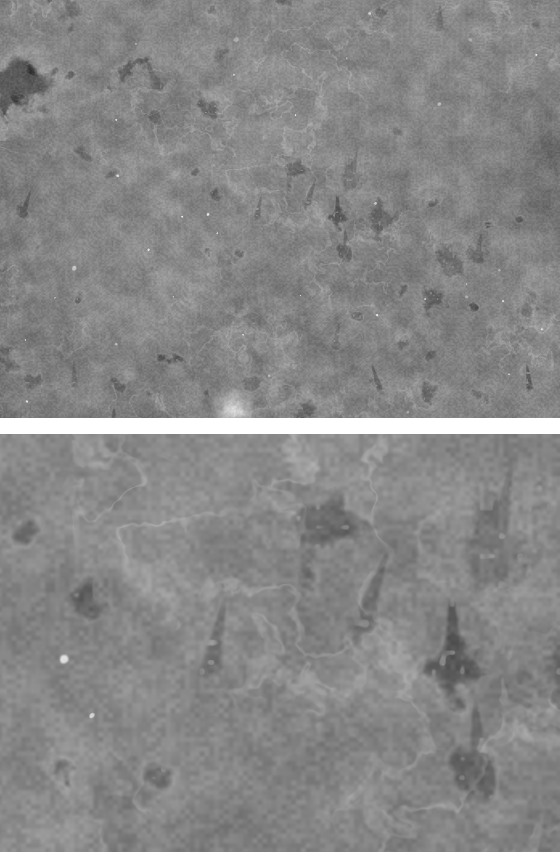
Top, the full canvas; bottom, a detail of the centre.
Write a WebGL 2 fragment shader that draws this texture.

```glsl
#version 300 es
precision highp float;
// A worn grey mineral surface under a microscope: fine grain and soft mottling,
// pale curling veins, ragged dark pits with some tapered tails, and bright flecks.
// Layers of value noise carry the tone; jittered cells scatter pits and flecks.

uniform vec2 u_resolution;
out vec4 fragColor;

const float BASE_TONE = 0.515;
const float GRAIN_SCALE = 260.0;
const float GRAIN_AMOUNT = 0.085;
const float MOTTLE_SCALE = 26.0;
const float MOTTLE_AMOUNT = 0.17;
const float BROAD_AMOUNT = 0.10;
const float VEIN_SCALE = 21.0;
const float VEIN_AMOUNT = 0.075;
const float PIT_CELLS = 9.0;
const float PIT_DENSITY = 0.55;
const float PIT_DEPTH = 0.15;
const float TAIL_SHARE = 0.2;
const float FLECK_CELLS = 13.0;
const float FLECK_DENSITY = 0.14;
const float PATCH_CELLS = 4.0;
const float PATCH_DENSITY = 0.4;
const vec2 HOLLOW_CENTRE = vec2(0.04, 0.79);
const vec2 GLARE_CENTRE = vec2(0.56, 0.03);
const vec2 SHADE_CENTRE = vec2(1.38, 0.58);

float hash(vec2 p) {
    return fract(sin(dot(p, vec2(127.1, 311.7))) * 43758.5453);
}

vec2 hash2(vec2 p) {
    return vec2(hash(p + 17.3), hash(p + 41.9));
}

float noise(vec2 p) {
    vec2 i = floor(p), f = fract(p);
    f = f * f * (3.0 - 2.0 * f);
    return mix(mix(hash(i), hash(i + vec2(1, 0)), f.x),
               mix(hash(i + vec2(0, 1)), hash(i + vec2(1, 1)), f.x), f.y);
}

float fbm(vec2 p) {
    float sum = 0.0, weight = 0.5;
    for (int i = 0; i < 4; i++) {
        sum += weight * noise(p);
        p = mat2(1.6, 1.2, -1.2, 1.6) * p + 7.7;
        weight *= 0.5;
    }
    return sum / 0.9375;
}

// Ragged pits; x is the dark core, y the pale halo around it.
vec2 pits(vec2 p) {
    vec2 q = p * PIT_CELLS, result = vec2(0.0);
    float ragged = (fbm(p * 42.0) - 0.5) * 3.4;
    for (int j = -1; j <= 1; j++)
    for (int i = -1; i <= 1; i++) {
        vec2 cell = floor(q) + vec2(i, j);
        if (hash(cell) > PIT_DENSITY) continue;
        vec2 d = q - cell - 0.15 - 0.7 * hash2(cell);
        float size = hash(cell + 5.1);
        float radius = mix(0.09, 0.27, size * size);
        float strength = mix(0.5, 1.0, hash(cell + 9.4));
        d.x += d.y * (hash(cell + 3.7) - 0.5);
        float dist = length(d * vec2(1.0, mix(0.7, 1.3, hash(cell + 2.2)))) / radius + ragged;
        float core = 1.0 - smoothstep(0.3, 1.1, dist);
        // Upward taper on a few of the pits
        if (hash(cell + 8.8) < TAIL_SHARE) {
            float rise = clamp(d.y / 0.55, 0.0, 1.0);
            float width = 0.085 * (1.0 - rise);
            float tail = 1.0 - smoothstep(width * 0.5, width + 0.02, abs(d.x));
            core = max(core, tail * smoothstep(-0.06, 0.0, d.y) * (1.0 - smoothstep(0.4, 0.55, d.y)));
        }
        float halo = smoothstep(0.9, 1.2, dist) * (1.0 - smoothstep(1.2, 1.8, dist));
        result = max(result, strength * vec2(core, halo));
    }
    return result;
}

// Scattered round spots with a soft edge; radii are in cell widths.
float spots(vec2 p, float cells, float density, vec2 radii, float softness) {
    vec2 q = p * cells;
    float result = 0.0;
    for (int j = -1; j <= 1; j++)
    for (int i = -1; i <= 1; i++) {
        vec2 cell = floor(q) + vec2(i, j), key = cell + cells * 3.0;
        if (hash(key) > density) continue;
        float radius = mix(radii.x, radii.y, pow(hash(key + 6.3), 3.0));
        float dist = length(q - cell - 0.15 - 0.7 * hash2(key)) / radius;
        result = max(result, (1.0 - smoothstep(1.0 - softness, 1.0, dist)) * mix(0.4, 1.0, hash(key + 1.6)));
    }
    return result;
}

void main() {
    vec2 p = gl_FragCoord.xy / u_resolution.y;
    vec2 warp = vec2(fbm(p * 30.0), fbm(p * 30.0 + 50.0)) - 0.5;

    // Broad tone, mottling and grain
    float tone = BASE_TONE + BROAD_AMOUNT * (fbm(p * 3.0 + 4.0) - 0.5);
    tone += MOTTLE_AMOUNT * (fbm(p * MOTTLE_SCALE) - 0.5);
    tone -= 0.07 * exp(-dot(p - SHADE_CENTRE, p - SHADE_CENTRE) / 0.04);

    // Pale veins gathered in loose clusters
    float ridge = abs(fbm(p * VEIN_SCALE + warp + 20.0) - 0.5);
    float cluster = smoothstep(0.42, 0.66, fbm(p * 6.0 + 11.0));
    tone += VEIN_AMOUNT * (1.0 - smoothstep(0.0, 0.07, ridge)) * cluster;
    tone += 0.055 * spots(p + warp * 0.04, PATCH_CELLS, PATCH_DENSITY, vec2(0.08, 0.2), 0.7);

    // Pits with glints inside, and the large hollow
    vec2 pit = pits(p);
    float glint = smoothstep(0.76, 0.92, noise(p * 130.0));
    tone += pit.x * (0.17 * glint - PIT_DEPTH) + 0.035 * pit.y;
    float hollow = length((p - HOLLOW_CENTRE + warp * 0.11) * vec2(0.75, 1.1));
    tone -= 0.14 * (1.0 - smoothstep(0.045, 0.075, hollow));
    tone += 0.07 * smoothstep(0.06, 0.08, hollow) * (1.0 - smoothstep(0.08, 0.13, hollow));

    // Bright flecks and one diffuse glare
    tone += 0.38 * spots(p + warp * 0.008, FLECK_CELLS, FLECK_DENSITY, vec2(0.035, 0.11), 0.6);
    vec2 glare = (p - GLARE_CENTRE + warp * 0.04) / vec2(0.035, 0.028);
    tone += 0.34 * exp(-dot(glare, glare));

    tone += GRAIN_AMOUNT * (noise(p * GRAIN_SCALE) - 0.5);
    fragColor = vec4(vec3(clamp(tone, 0.0, 1.0)), 1.0);
}
```
